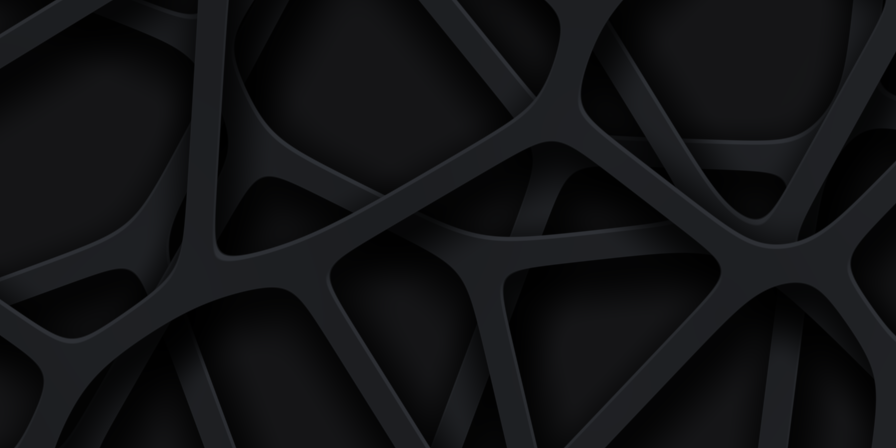
A WebGL 2 fragment shader for this background:

```glsl
#version 300 es
precision highp float;

uniform vec2 u_resolution;
out vec4 fragColor;

const int LAYERS = 3;
const vec3 FLOOR_COLOR = vec3(0.082, 0.083, 0.090);
const vec3 STRUT_DARK = vec3(0.098, 0.103, 0.113);
const vec3 STRUT_LIGHT = vec3(0.132, 0.139, 0.153);
const vec3 RIM_COLOR = vec3(0.190, 0.200, 0.220);
const float CELL_SIZE = 0.60;      // front layer, in canvas heights
const float CELL_GROWTH = 0.13;    // added per layer of depth
const float CELL_STRETCH = 1.38;
const float CELL_JITTER = 0.80;
const float HALF_WIDTH = 0.033;
const float CORNER_ROUNDING = 0.027;
const float RIM_WIDTH = 0.009;
const vec2 LIGHT_DIR = vec2(0.29, 0.957);
const vec2 SHADOW_OFFSET = vec2(0.018, -0.042);
const float SHADOW_BLUR = 0.105;
const float SHADOW_STRENGTH = 0.80;

vec2 hash2(vec2 p) {
    vec3 h = fract(p.xyx * vec3(0.1031, 0.1030, 0.0973));
    h += dot(h, h.yzx + 33.33);
    return fract((h.xx + h.yz) * h.zy);
}

float gradientDot(vec2 corner, vec2 offset) {
    float angle = 6.28318 * hash2(corner).x;
    return dot(vec2(cos(angle), sin(angle)), offset);
}

float gradientNoise(vec2 p) {
    vec2 i = floor(p), f = fract(p);
    vec2 u = f * f * f * (f * (f * 6.0 - 15.0) + 10.0);
    vec2 e = vec2(1.0, 0.0);
    float low = mix(gradientDot(i, f), gradientDot(i + e, f - e), u.x);
    float high = mix(gradientDot(i + e.yx, f - e.yx), gradientDot(i + e.xx, f - e.xx), u.x);
    return mix(low, high, u.y);
}

vec2 cellPoint(vec2 cell, float seed) {
    return cell + 0.5 + CELL_JITTER * (hash2(cell + seed) - 0.5);
}

// Rounded Voronoi lattice: x = distance into the hole, yz = normal toward its centre
vec3 lattice(vec2 p, float size, float angle, float seed) {
    vec2 along = vec2(cos(angle), sin(angle));
    mat2 axes = mat2(along / (size * CELL_STRETCH), vec2(-along.y, along.x) / size);
    vec2 q = p * axes;

    // Nearest cell
    vec2 home = floor(q), homePoint = vec2(0.0);
    float nearest = 1e5;
    vec2 base = home;
    for (int y = -1; y <= 1; y++)
    for (int x = -1; x <= 1; x++) {
        vec2 cell = base + vec2(x, y);
        vec2 point = cellPoint(cell, seed);
        float d = dot(point - q, point - q);
        if (d < nearest) {
            nearest = d;
            home = cell;
            homePoint = point;
        }
    }

    // Smooth minimum over the borders, measured in canvas units
    float weightSum = 0.0;
    vec2 normalSum = vec2(0.0);
    for (int y = -2; y <= 2; y++)
    for (int x = -2; x <= 2; x++) {
        if (x == 0 && y == 0) continue;
        vec2 point = cellPoint(home + vec2(x, y), seed);
        vec2 toward = normalize(homePoint - point);
        vec2 normal = axes * toward;
        float d = dot(q - 0.5 * (homePoint + point), toward) / length(normal);
        float weight = exp(-d / CORNER_ROUNDING);
        weightSum += weight;
        normalSum += weight * normalize(normal);
    }
    float dist = -CORNER_ROUNDING * log(weightSum) - HALF_WIDTH;
    return vec3(dist, normalSum / max(length(normalSum), 1e-6));
}

void main() {
    vec2 p = gl_FragCoord.xy / u_resolution.y;
    float pixel = 1.0 / u_resolution.y;
    float tone = 0.36 + 0.2 * p.x + 0.35 * gradientNoise(p * 1.7 + 4.0);
    vec3 color = FLOOR_COLOR * (0.96 + 0.08 * tone);

    // Stack the layers from back to front
    for (int i = LAYERS - 1; i >= 0; i--) {
        float depth = float(i);
        float size = CELL_SIZE + CELL_GROWTH * depth;
        float angle = 0.66 - 1.25 * depth;
        float seed = 17.0 + 31.0 * depth;

        // Soft shadow cast on everything below
        float shadowDist = lattice(p - SHADOW_OFFSET, size, angle, seed).x;
        float shadow = 1.0 - smoothstep(-0.025, SHADOW_BLUR, shadowDist);
        color *= 1.0 - SHADOW_STRENGTH * shadow;

        // Strut face and its lit rim
        vec3 web = lattice(p, size, angle, seed);
        float facing = smoothstep(-0.25, 1.0, dot(web.yz, LIGHT_DIR));
        float rimWidth = RIM_WIDTH * (0.25 + 0.75 * facing);
        float rim = smoothstep(-rimWidth - pixel, -rimWidth + pixel, web.x);
        vec3 strut = mix(STRUT_DARK, STRUT_LIGHT, clamp(tone, 0.0, 1.0));
        strut = mix(strut, RIM_COLOR, rim * (0.08 + 0.77 * facing));
        color = mix(color, strut, 1.0 - smoothstep(-pixel, pixel, web.x));
    }
    fragColor = vec4(color, 1.0);
}
```
